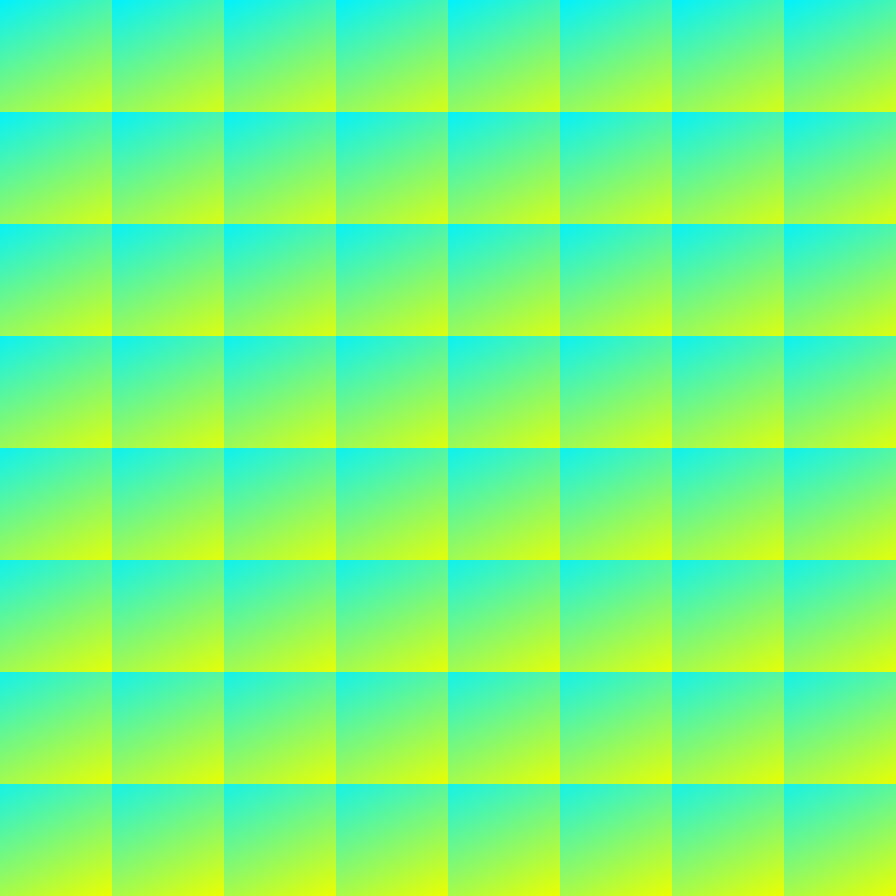
Reproduce this pattern procedurally as a Shadertoy shader.

```glsl
// Eight by eight grid of square tiles, each a slanted cyan to yellow gradient.

// Integral of fract(x), used to box-filter the sawtooth at tile edges.
vec2 fractIntegral(vec2 x) {
    vec2 f = fract(x);
    return 0.5 * (floor(x) + f * f);
}

// Average of fract(x) over one pixel of the given width.
vec2 smoothFract(vec2 x, vec2 width) {
    return (fractIntegral(x + 0.5 * width) - fractIntegral(x - 0.5 * width)) / width;
}

void mainImage(out vec4 fragColor, in vec2 fragCoord) {
    // Canvas position measured from the upper left corner
    vec2 uv = fragCoord / iResolution.xy;
    uv.y = 1.0 - uv.y;

    // Position inside the tile
    vec2 tile = smoothFract(uv * 8.0, 8.0 / iResolution.xy);

    // Tile gradient plus a faint drift toward yellow down the canvas
    float blend = dot(tile, vec2(0.29, 0.61)) + 0.1 * uv.y;

    vec3 cyan = vec3(0.0, 0.945, 1.0);
    vec3 yellow = vec3(0.92, 1.0, 0.0);
    fragColor = vec4(mix(cyan, yellow, clamp(blend, 0.0, 1.0)), 1.0);
}
```
